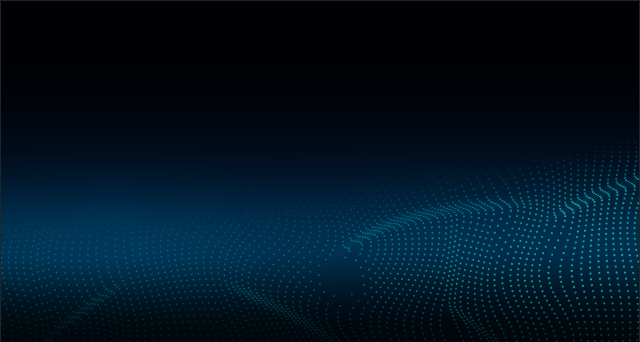
Give the GLSL for this background, as a Shadertoy shader.

```glsl
// Wavy field of teal dots with folded crests under a dark navy sky.

const vec3 NAVY = vec3(0.000, 0.036, 0.100);
const vec3 SEA_GLOW = vec3(0.000, 0.160, 0.215);
const vec3 DOT_TEAL = vec3(0.010, 0.560, 0.580);
const vec3 DOT_MINT = vec3(0.040, 0.780, 0.720);
const vec3 FRAME_GREY = vec3(0.130, 0.150, 0.160);
const vec2 DOT_SPACING = vec2(0.0225, 0.0155);

// Hash without sine, one value per grid cell
float hash21(vec2 cell) {
    vec3 q = fract(vec3(cell.xyx) * 0.1031);
    q += dot(q, q.yzx + 33.33);
    return fract((q.x + q.y) * q.z);
}

float bell(float x, float width) {
    float t = x / width;
    return exp(-t * t);
}

// Night gradient with a glow band, brightest at the left
vec3 backdrop(vec2 p) {
    float fromPeak = p.y - 0.27 - 0.02 * bell(p.x - 1.4, 0.5);
    float glow = bell(fromPeak, fromPeak > 0.0 ? 0.20 : 0.14);
    float side = 0.88 + 0.25 * bell(p.x - 0.32, 0.40);
    float haze = smoothstep(0.0, 0.30, p.y) * (1.0 - smoothstep(0.35, 0.88, p.y));
    vec3 floorTint = vec3(0.0, 0.018, 0.024) * (1.0 - smoothstep(0.0, 0.3, p.y));
    return vec3(0.002, 0.004, 0.014) + NAVY * haze + SEA_GLOW * glow * side + floorTint;
}

// Folded crest: xy = shift of the dot grid, z = light along the crest
vec3 crest(vec2 p, vec2 start, vec2 extent, float bend, float width, float strength) {
    float t = clamp((p.x - start.x) / extent.x, -0.3, 1.4);
    float line = start.y + extent.y * (1.0 - exp(-bend * t)) / (1.0 - exp(-bend));
    float weight = strength * smoothstep(-0.15, 0.2, t) * (1.0 - smoothstep(0.65, 1.25, t));
    float away = p.y - line;
    float fold = tanh(clamp(away / width, -8.0, 8.0));
    return weight * vec3(0.030 * fold, 0.055 * fold, bell(away, width));
}

// Sideways sway of the dot columns
float sway(vec2 p) {
    float reach = 0.020 + 0.035 * bell(p.x - 0.85, 0.55);
    float phase = 13.0 * (p.y - 0.29) + 1.5 * sin(4.0 * (p.x - 0.7));
    return reach * sin(phase) + 0.009 * sin(9.0 * p.x + 17.0 * p.y);
}

// Gentle rise and fall of the dot rows
float swell(vec2 p) {
    return 0.016 * sin(5.0 * p.x + 6.0 * p.y) + 0.008 * sin(11.0 * p.x - 9.0 * p.y);
}

// Round dot at the centre of each warped cell, kept round on screen
float dots(vec2 grid, float radius) {
    mat2 jacobian = mat2(dFdx(grid), dFdy(grid));
    float area = determinant(jacobian);
    vec2 offset = fract(grid) - 0.5;
    vec2 pixels = vec2(jacobian[1].y * offset.x - jacobian[1].x * offset.y,
                       jacobian[0].x * offset.y - jacobian[0].y * offset.x)
                  / max(abs(area), 1e-5);
    float r = radius * iResolution.y;
    return 1.0 - smoothstep(max(r - 0.7, 0.0), r + 0.7, length(pixels));
}

// Fade at the far edge of the field and towards the bottom
float fieldFade(vec2 p) {
    float horizon = 0.42 + 0.06 * p.x * p.x;
    float far = 1.0 - smoothstep(horizon - 0.22, horizon, p.y);
    return far * mix(0.30, 1.0, smoothstep(0.0, 0.20, p.y));
}

// Thin border on the left, right and top
float frame(vec2 p, vec2 size, float thickness) {
    float edge = min(min(p.x, size.x - p.x), size.y - p.y);
    return 1.0 - smoothstep(0.5 * thickness, 1.5 * thickness, edge);
}

void mainImage(out vec4 fragColor, in vec2 fragCoord) {
    vec2 size = vec2(iResolution.x / iResolution.y, 1.0);
    vec2 screen = fragCoord / iResolution.y;
    vec2 p = vec2(screen.x * 1.873 / size.x, screen.y);

    // Crests, from the long central one to the small ones below
    vec3 folds = crest(p, vec2(1.01, 0.276), vec2(0.50, 0.130), 2.6, 0.014, 1.0)
               + crest(p, vec2(1.62, 0.370), vec2(0.36, 0.135), 0.8, 0.015, 0.7)
               + crest(p, vec2(0.12, -0.01), vec2(0.22, 0.165), 0.5, 0.014, 0.7)
               + crest(p, vec2(0.68, 0.160), vec2(0.30, -0.160), -0.5, 0.014, 0.7)
               + crest(p, vec2(1.32, 0.100), vec2(0.16, -0.130), -0.3, 0.013, 0.6);

    // Warped dot grid
    vec2 warped = p + vec2(folds.x - sway(p), folds.y + swell(p));
    vec2 grid = warped / DOT_SPACING;
    float east = smoothstep(0.7, 1.75, p.x);
    float mask = dots(grid, mix(0.0023, 0.0030, east));
    float sparkle = 0.80 + 0.20 * hash21(floor(grid) + 64.0);
    float body = 0.55 + 0.25 * east + 0.12 * bell(p.y - 0.22, 0.12);
    float fade = fieldFade(p);

    // Blend the layers
    vec3 color = backdrop(p);
    color += DOT_TEAL * 0.12 * folds.z * fade;
    color = mix(color, mix(DOT_TEAL, DOT_MINT, east), mask * sparkle * body * fade);
    color = mix(color, FRAME_GREY, frame(screen, size, 0.0022));
    fragColor = vec4(color, 1.0);
}
```
